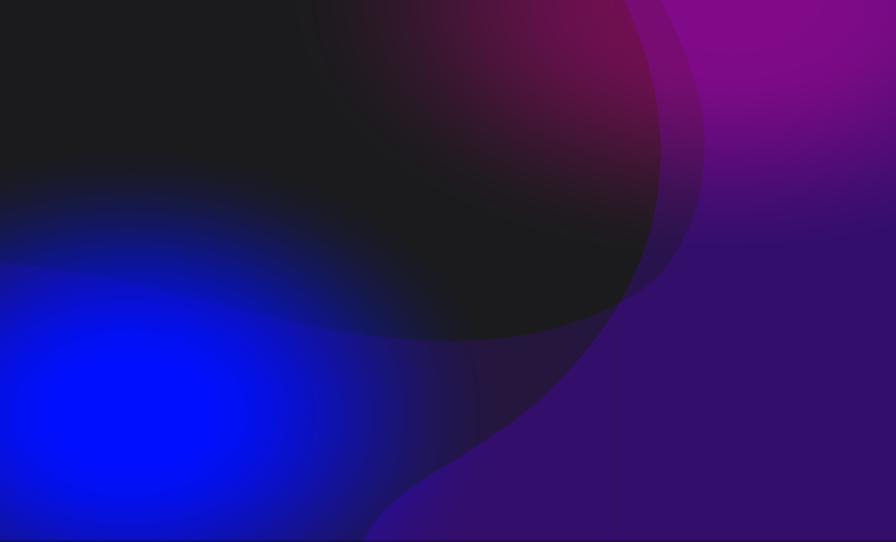
Reproduce this background procedurally as a Shadertoy shader.

```glsl
// Two overlapping dark lobes on violet, lit by a blue glow at the lower left
// and a magenta glow at the top. Lobe edges are smooth cubic segments; the
// glows are soft ellipses blended over the layered base colour.

// Cubic from (a.x, a.y) to (b.x, b.y), with end slopes a.z and b.z
float cubic(vec3 a, vec3 b, float s) {
    float w = b.x - a.x;
    float t = clamp((s - a.x) / w, 0.0, 1.0);
    float rise = t * t * (3.0 - 2.0 * t);
    float ease = 1.0 - t;
    return mix(a.y, b.y, rise) + w * t * ease * (a.z * ease - b.z * t);
}

// Right edge of the tall lobe: x as a function of depth from the top
float tallEdge(float depth) {
    vec3 bulge = vec3(0.279, 1.219, 0.0);
    vec3 waist = vec3(0.73, 1.004, -1.05);
    vec3 foot = vec3(0.879, 0.79, -1.6);
    if (depth < bulge.x) return cubic(vec3(0.0, 1.152, 0.45), bulge, depth);
    if (depth < waist.x) return cubic(bulge, waist, depth);
    if (depth < foot.x) return cubic(waist, foot, depth);
    return cubic(foot, vec3(1.0, 0.67, -0.4), depth);
}

// Right edge of the wide lobe: x as a function of depth
float wideEdge(float depth) {
    vec3 bulge = vec3(0.258, 1.300, 0.0);
    vec3 shoulder = vec3(0.429, 1.266, -0.5);
    if (depth < bulge.x) return cubic(vec3(0.0, 1.219, 0.5), bulge, depth);
    if (depth < shoulder.x) return cubic(bulge, shoulder, depth);
    return cubic(shoulder, vec3(0.562, 1.137, -2.0), depth);
}

// Lower edge of the wide lobe: depth as a function of x
float wideFloor(float x) {
    vec3 slope = vec3(0.43, 0.569, 0.24);
    vec3 lowest = vec3(0.83, 0.629, 0.0);
    if (x < slope.x) return cubic(vec3(0.0, 0.485, 0.06), slope, x);
    if (x < lowest.x) return cubic(slope, lowest, x);
    return cubic(lowest, vec3(1.137, 0.562, -0.5), x);
}

// Soft elliptical light, full inside the core and zero at the rim
float glow(vec2 p, vec2 center, vec2 radii, float core) {
    return 1.0 - smoothstep(core, 1.0, length((p - center) / radii));
}

void mainImage(out vec4 fragColor, in vec2 fragCoord) {
    // Height is one unit; p.y is depth below the top edge
    vec2 p = fragCoord / iResolution.y;
    p.y = 1.0 - p.y;
    float soft = 1.0 / iResolution.y;

    // Violet shows through wherever a lobe is missing
    float wideDist = p.x < 1.137 ? p.y - wideFloor(p.x) : p.x - wideEdge(p.y);
    float outsideTall = smoothstep(-soft, soft, p.x - tallEdge(p.y));
    float outsideWide = smoothstep(-soft, soft, wideDist);
    float violet = 0.6 * outsideTall + 0.4 * outsideWide;
    vec3 color = mix(vec3(0.105, 0.105, 0.115), vec3(0.2, 0.055, 0.42), violet);

    // Magenta light, warmer over the dark lobes
    vec3 magenta = mix(vec3(0.44, 0.06, 0.32), vec3(0.5, 0.04, 0.53), violet);
    color = mix(color, magenta, glow(p, vec2(1.35, 0.0), vec2(0.837, 0.494), 0.2));

    // Blue light
    color = mix(color, vec3(0.0, 0.06, 1.0),
                glow(p, vec2(0.24, 0.762), vec2(0.708, 0.504), 0.15));

    // Thin shade along the bottom
    color *= mix(0.65, 1.0, smoothstep(0.0, 0.006, 1.0 - p.y));
    fragColor = vec4(color, 1.0);
}
```
